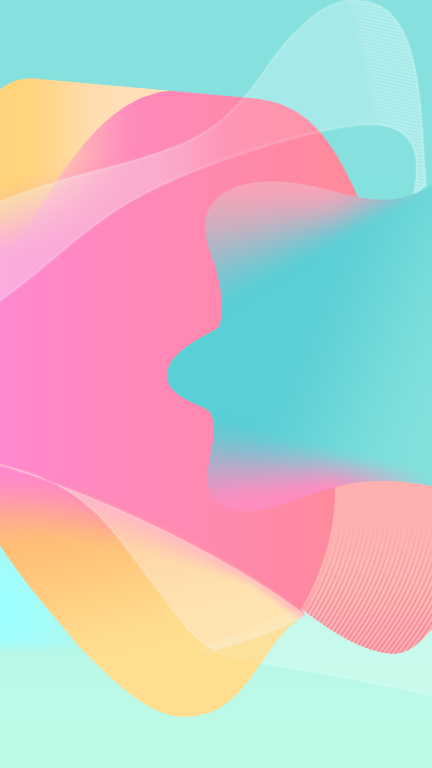
Write a WebGL 1 fragment shader that draws this background.

```glsl
precision highp float;
// Abstract wallpaper: flowing pink, yellow and teal sheets with sheer ribbons on mint.
uniform vec2 u_resolution;

const vec2 CANVAS = vec2(4.32, 7.68);
vec2 pos, pen, first;   // pos runs right and down from the top left
float gap, side;

// Path building: squared distance and even-odd side
void start(vec2 a) { pen = first = a; gap = 1e3; side = 1.0; }

void line(vec2 b) {
  vec2 e = b - pen, w = pos - pen;
  vec2 d = w - e * clamp(dot(w, e) / max(dot(e, e), 1e-8), 0.0, 1.0);
  gap = min(gap, dot(d, d));
  bvec3 c = bvec3(pos.y >= pen.y, pos.y < b.y, e.x * w.y > e.y * w.x);
  if (all(c) || all(not(c))) side = -side;
  pen = b;
}

void curve(vec2 b, vec2 c, vec2 d) {
  vec2 a = pen;
  for (int i = 1; i <= 14; i++) {
    float t = float(i) / 14.0, s = 1.0 - t;
    line(s * s * (s * a + 3.0 * t * b) + t * t * (3.0 * s * c + t * d));
  }
}

float finish() { line(first); return side * sqrt(gap); }

float sheetShape() {
  start(vec2(-.2, 1.1));
  curve(vec2(0, .85), vec2(.15, .76), vec2(.4, .79));
  line(vec2(2.5, .98));
  curve(vec2(3.05, 1.02), vec2(3.3, 1.35), vec2(3.58, 1.97));
  line(vec2(4.6, 2.4));
  line(vec2(4.6, 6));
  curve(vec2(4.3, 6.25), vec2(4.2, 6.54), vec2(3.92, 6.54));
  curve(vec2(3.4, 6.5), vec2(2.9, 5.95), vec2(2.5, 5.72));
  curve(vec2(1.7, 5.2), vec2(1, 4.7), vec2(-.2, 4.6));
  return finish();
}

float pinkShape() {
  start(vec2(-.2, 3));
  curve(vec2(.5, 2), vec2(.9, .95), vec2(1.75, .9));
  line(vec2(5, .5));
  line(vec2(5, 8));
  line(vec2(-.2, 8));
  return finish();
}

float amberShape() {
  start(vec2(-.2, 5.1));
  curve(vec2(.1, 5.7), vec2(.5, 6.1), vec2(.75, 6.42));
  curve(vec2(1.25, 6.95), vec2(1.55, 7.17), vec2(1.85, 7.17));
  curve(vec2(2.5, 7.17), vec2(2.6, 6.4), vec2(3.05, 6.15));
  line(vec2(2.6, 5.2));
  line(vec2(-.2, 4.5));
  return finish();
}

float foldShape() {
  start(vec2(-.2, 4.6));
  curve(vec2(.9, 4.8), vec2(1.1, 5.3), vec2(1.5, 5.8));
  curve(vec2(1.75, 6.12), vec2(1.9, 6.4), vec2(2.15, 6.5));
  curve(vec2(2.5, 6.4), vec2(2.8, 6.3), vec2(3.05, 6.15));
  curve(vec2(2.5, 5.7), vec2(1, 4.9), vec2(-.2, 4.6));
  return finish();
}

float tailShape() {
  start(vec2(2, 6.5));
  curve(vec2(2.6, 6.65), vec2(3.5, 6.75), vec2(4.5, 7));
  line(vec2(4.5, 6.2));
  line(vec2(3, 6.1));
  return finish();
}

float ribbonShape() {
  start(vec2(-.2, 2.1));
  curve(vec2(.6, 1.75), vec2(1.1, 1.7), vec2(1.6, 1.52));
  curve(vec2(2.5, 1.25), vec2(2.6, .6), vec2(3, .28));
  curve(vec2(3.2, .06), vec2(3.4, 0), vec2(3.55, 0));
  curve(vec2(4.2, 0), vec2(4.2, .9), vec2(4.26, 1.85));
  line(vec2(4.13, 1.97));
  curve(vec2(4.25, 1.4), vec2(4.05, 1.22), vec2(3.6, 1.25));
  curve(vec2(2.9, 1.32), vec2(1.7, 1.75), vec2(1.2, 2.08));
  curve(vec2(.7, 2.4), vec2(.4, 2.75), vec2(-.2, 3.15));
  return finish();
}

float tealShape() {
  start(vec2(4.5, 1.72));
  curve(vec2(4.1, 2.05), vec2(3.8, 2.05), vec2(3.3, 1.9));
  curve(vec2(2.9, 1.8), vec2(2.6, 1.78), vec2(2.35, 1.87));
  curve(vec2(1.9, 2.05), vec2(2.07, 2.45), vec2(2.15, 2.65));
  curve(vec2(2.22, 2.9), vec2(2.25, 3.15), vec2(2.18, 3.28));
  curve(vec2(2.05, 3.36), vec2(1.67, 3.52), vec2(1.67, 3.75));
  curve(vec2(1.67, 3.98), vec2(2, 4.03), vec2(2.1, 4.12));
  curve(vec2(2.2, 4.3), vec2(2.08, 4.55), vec2(2.07, 4.8));
  curve(vec2(2.07, 5.1), vec2(2.4, 5.17), vec2(2.75, 5.07));
  curve(vec2(3.3, 4.9), vec2(3.6, 4.68), vec2(4.5, 4.9));
  return finish();
}

float fill(float d) { return clamp(0.5 - d * u_resolution.y / CANVAS.y, 0.0, 1.0); }
float rim(float d) { return 1.0 - smoothstep(0.0, 0.025, abs(d)); }

void main() {
  pos = vec2(gl_FragCoord.x, u_resolution.y - gl_FragCoord.y) / u_resolution * CANVAS;
  float x = pos.x, y = pos.y, sheet = sheetShape(), onSheet = fill(sheet);
  // Mint backdrop with a cyan glow at the lower left
  vec3 color = mix(vec3(.52, .88, .87), vec3(.74, .98, .91), smoothstep(1.5, 7.6, y));
  float glow = (1.0 - smoothstep(0.0, 1.3, length(pos - vec2(0, 6.1)))) * (1.0 - smoothstep(6.4, 6.55, y));
  color = mix(color, vec3(.62, 1, 1), glow);
  // Amber sheet, blending into pink above
  vec3 pink = mix(vec3(1, .53, .81), vec3(1, .54, .61), clamp(x / 3.4, 0.0, 1.0));
  vec3 amber = mix(vec3(1, .74, .46), vec3(1, .87, .56), smoothstep(5.3, 6.9, y + .25 * x));
  amber = mix(pink, amber, smoothstep(0.0, mix(.9, .15, clamp(x / 2.5, 0.0, 1.0)), sheet));
  float onAmber = fill(amberShape()), fold = foldShape(), tail = tailShape();
  color = mix(color, amber, onAmber);
  color = mix(color, vec3(1, .93, .89), onAmber * (.42 * fill(fold) + .12 * rim(fold)));
  color = mix(color, vec3(.9, 1, .97), (1.0 - .7 * onAmber) * (.35 * fill(tail) + .2 * rim(tail)));
  // Yellow corner, pink sheet and salmon fan with fine lines
  vec3 yellow = mix(vec3(1, .83, .48), vec3(1, .87, .72), smoothstep(.1, 1.2, x));
  vec3 satin = mix(vec3(1, .77, .7), pink, smoothstep(.4, 1.5, x + .3 * max(y - 1.6, 0.0)));
  vec3 top = mix(yellow, satin, fill(pinkShape()));
  float fan = x - 3.35 + .24 * (y - 4.9) * (y - 4.9);
  pink = mix(pink, vec3(1, .69, .69), fill(-fan) * step(4.0, y) * (1.0 - .5 * smoothstep(5.6, 6.6, y)));
  pink += .07 * sin(fan * 130.0) * smoothstep(5.0, 6.1, y) * smoothstep(0.0, .1, fan);
  color = mix(color, mix(top, pink, smoothstep(1.8, 2.7, y + .35 * x)), onSheet);
  // Sheer ribbon and its hatched loop
  float ribbon = ribbonShape(), sheer = mix(.3, .1, onSheet * smoothstep(1.5, 2.4, x));
  float hatch = smoothstep(3.45, 3.6, x - .2 * y) * (.5 + .5 * sin(190.0 * (y - .2 * x)));
  color = mix(color, vec3(.95, 1, 1), fill(ribbon) * (sheer + .14 * hatch) + .14 * rim(ribbon));
  // Teal tongue with lobes fading to pink
  float upper = (3.2 - .6 * (x - 2.2) - y) / max(1.3 - .62 * (x - 2.2), .1);
  float lower = (y - 4.1 - .27 * (x - 2.1)) / max(.95 - .42 * (x - 2.2), .1);
  float fade = 1.0 - smoothstep(3.2, 4.4, x);
  vec3 teal = mix(vec3(.35, .81, .84), vec3(.51, .88, .86), smoothstep(2.6, 4.6, x + .4 * (y - 3.7)));
  teal = mix(teal, vec3(.97, .64, .72), fade * smoothstep(0.0, 1.1, upper));
  teal = mix(teal, vec3(1, .55, .75), fade * smoothstep(0.0, 1.05, lower));
  gl_FragColor = vec4(mix(color, teal, fill(tealShape())), 1);
}
```
